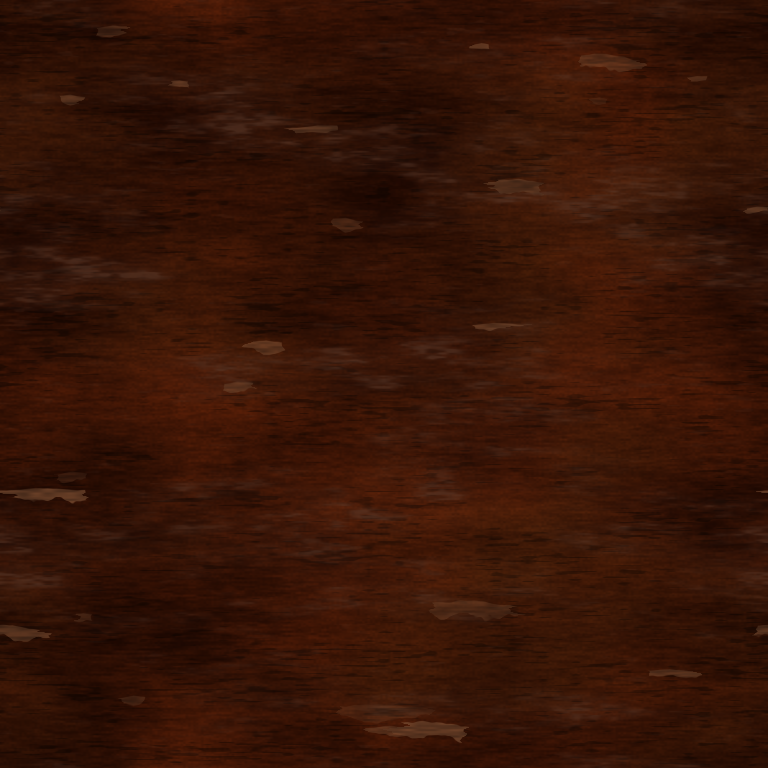
Write a WebGL 2 fragment shader that draws this texture.

```glsl
#version 300 es
precision highp float;
// Dark, worn red-brown wood with horizontal grain, grey scuffs and pale chips; tiles seamlessly.

#define BLOTCH_CELLS vec2(4.0, 6.0)
#define BAND_CELLS vec2(3.0, 24.0)
#define GRAIN_CELLS vec2(14.0, 120.0)
#define FIBRE_CELLS vec2(64.0, 360.0)
#define SCUFF_CELLS vec2(3.0, 14.0)
#define BLOTCH_GAIN 1.4
#define BAND_GAIN 0.38
#define GRAIN_GAIN 0.32
#define FIBRE_GAIN 0.34
#define SCUFF_AMOUNT 0.62
#define CHIP_COUNT 24
#define CHIP_OPACITY 0.75

uniform vec2 u_resolution;
out vec4 fragColor;

const vec3 SHADOW = vec3(0.128, 0.036, 0.006);
const vec3 RED_GLOW = vec3(0.325, 0.112, 0.026);
const vec3 BROWN_GLOW = vec3(0.285, 0.118, 0.032);
const vec3 SCUFF_GREY = vec3(0.345, 0.215, 0.155);
const vec3 CHIP_TAN = vec3(0.395, 0.250, 0.160);

// Integer hash of a cell and a seed, 0 to 1
float hash(vec2 cell, float seed) {
    uvec3 v = uvec3(cell, seed) * uvec3(1597u, 3571u, 7919u);
    uint h = v.x ^ (v.y << 8) ^ (v.z << 4);
    h = (h + v.y + v.z) * 747796u + 289133u;
    h = (h ^ (h >> 15)) * 668265u;
    h = (h ^ (h >> 13)) * 374761u;
    h ^= h >> 16;
    return float(h & 65535u) / 65535.0;
}

// Value noise that wraps after a whole number of cells
float noise(vec2 uv, vec2 cells, float seed) {
    vec2 p = uv * cells;
    vec2 i = floor(p);
    vec2 f = p - i;
    f = f * f * (3.0 - 2.0 * f);
    vec2 a = mod(i, cells);
    vec2 b = mod(i + 1.0, cells);
    float low = mix(hash(a, seed), hash(vec2(b.x, a.y), seed), f.x);
    float high = mix(hash(vec2(a.x, b.y), seed), hash(b, seed), f.x);
    return mix(low, high, f.y);
}

float fbm(vec2 uv, vec2 cells, int octaves, float seed) {
    float sum = 0.0, total = 0.0, weight = 1.0;
    for (int k = 0; k < octaves; k++) {
        sum += weight * noise(uv, cells, seed + float(k));
        total += weight;
        weight *= 0.55;
        cells *= 2.0;
    }
    return sum / total;
}

// Coverage of one splintered chip; fray varies from fibre to fibre
float chip(vec2 uv, float id, float fray, float wobble, float edge) {
    vec2 center = vec2(hash(vec2(id, 1.0), 93.0), hash(vec2(id, 2.0), 93.0));
    float size = hash(vec2(id, 3.0), 93.0);
    float slim = hash(vec2(id, 4.0), 93.0);
    vec2 extent = vec2(mix(0.010, 0.066, size * size), mix(0.004, 0.013, slim * sqrt(size)));
    vec2 d = fract(uv - center + 0.5) - 0.5;
    d.y += (wobble - 0.5) * extent.y * 1.2 + d.x * 0.12 * (slim - 0.5);
    float side = hash(vec2(id, 6.0), 93.0) < 0.5 ? -1.0 : 1.0;
    float torn = d.x * side > 0.0 ? 0.1 + 1.8 * fray : 0.7 + 0.45 * fray;
    float rise = extent.y * (0.45 + 0.9 * wobble) * (1.0 - 0.35 * abs(d.x) / extent.x);
    float dist = max(abs(d.x) - extent.x * torn, abs(d.y) - rise);
    float strength = mix(0.25, 1.0, hash(vec2(id, 5.0), 93.0));
    return strength * (1.0 - smoothstep(-edge, edge, dist));
}

void main() {
    vec2 uv = gl_FragCoord.xy / u_resolution;
    float edge = max(0.001, 0.6 / u_resolution.y);

    // Soft stains, grain and short fine fibres, slightly bent
    vec2 bent = uv + vec2(0.0, 0.004 * (fbm(uv, vec2(6.0, 9.0), 2, 1.0) - 0.5));
    float blotch = fbm(uv, BLOTCH_CELLS, 4, 10.0);
    float band = fbm(bent, BAND_CELLS, 3, 20.0);
    float grain = fbm(bent, GRAIN_CELLS, 2, 30.0);
    float fibre = noise(bent, FIBRE_CELLS, 35.0);
    float tone = 0.40 + BLOTCH_GAIN * (blotch - 0.5) + BAND_GAIN * (band - 0.5)
               + GRAIN_GAIN * (grain - 0.5) + FIBRE_GAIN * (fibre - 0.5);
    float hue = smoothstep(0.35, 0.7, fbm(uv, vec2(3.0, 5.0), 3, 40.0));
    vec3 color = mix(SHADOW, mix(RED_GLOW, BROWN_GLOW, hue), clamp(tone, -0.05, 1.1));

    // Hair-thin dark pores and a fine speckle
    float pores = noise(bent, vec2(48.0, 380.0), 50.0) + 0.5 * noise(uv, vec2(12.0, 40.0), 51.0);
    color *= 1.0 - 0.30 * smoothstep(0.98, 1.22, pores);
    color *= 0.91 + 0.18 * noise(uv, vec2(300.0, 400.0), 55.0);

    // Grey scuffs: a thin haze broken into short hairlines of varied strength
    float patches = smoothstep(0.44, 0.80, fbm(uv, SCUFF_CELLS, 4, 60.0));
    float clumps = smoothstep(0.35, 0.75, fbm(bent, vec2(16.0, 70.0), 2, 70.0));
    float hairs = 0.5 * noise(bent, vec2(34.0, 210.0), 75.0)
                + 0.5 * noise(bent, vec2(80.0, 400.0), 76.0);
    float scratch = smoothstep(0.40, 0.85, hairs + 0.22 * (clumps - 0.5));
    float scuff = patches * (0.14 + 0.30 * clumps + 0.75 * scratch * (0.35 + 0.65 * clumps));
    float stray = 0.22 * clumps * smoothstep(0.62, 0.85, hairs);
    color = mix(color, SCUFF_GREY, SCUFF_AMOUNT * min(scuff + stray, 1.0));

    // Pale chips with torn ends and their own fibres
    float fray = fbm(uv, vec2(10.0, 180.0), 2, 80.0);
    float wobble = fbm(uv, vec2(40.0, 50.0), 3, 84.0);
    float chips = 0.0;
    for (int k = 0; k < CHIP_COUNT; k++) {
        chips = max(chips, chip(uv, float(k), fray, wobble, edge));
    }
    vec3 bare = CHIP_TAN * (0.6 + 0.4 * grain + 0.4 * fibre);
    color = mix(color, bare, CHIP_OPACITY * chips);

    fragColor = vec4(color, 1.0);
}
```
